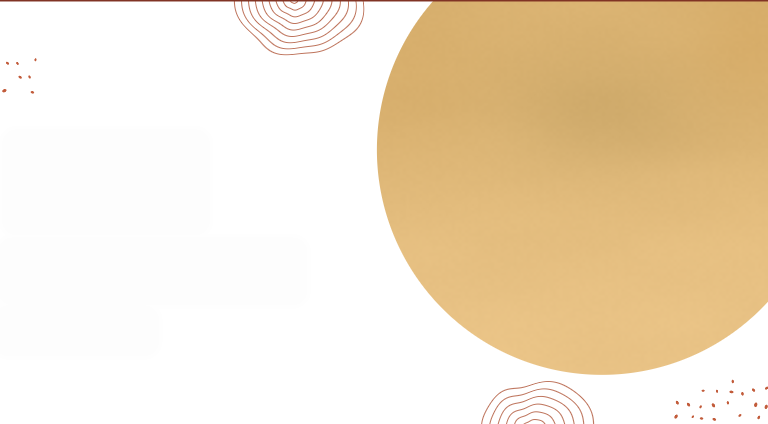
A WebGL 2 fragment shader for this background:

```glsl
#version 300 es
precision highp float;
// A large golden disc on white, with hand-drawn contour rings and scattered specks.

#define DISC_CENTER vec2(1.4196, 0.6466)
#define DISC_RADIUS 0.5307
#define LINE_HALF 0.0012
#define SPECK_CELL 0.031
#define SPECK_SIZE 0.0043
#define SPECK_DENSITY 0.85
#define RING_WOBBLE 0.035
#define RUST vec3(0.70, 0.36, 0.25)
#define TOP_RULE vec3(0.50, 0.20, 0.14)

uniform vec2 u_resolution;
out vec4 fragColor;

float hash(vec2 p) {
  return fract(sin(dot(p, vec2(127.1, 311.7))) * 43758.5453);
}

float noise(vec2 p) {
  vec2 i = floor(p), f = fract(p);
  f = f * f * (3.0 - 2.0 * f);
  return mix(mix(hash(i), hash(i + vec2(1, 0)), f.x),
             mix(hash(i + vec2(0, 1)), hash(i + vec2(1, 1)), f.x), f.y);
}

// Smooth coverage of a signed distance, one pixel wide
float cover(float d, float px) {
  return clamp(0.5 - d / px, 0.0, 1.0);
}

float roundedBox(vec2 p, vec2 halfSize, float radius) {
  vec2 q = abs(p) - halfSize + radius;
  return length(max(q, 0.0)) + min(max(q.x, q.y), 0.0) - radius;
}

// Soft round falloff used for the stains on the disc
float glow(vec2 p, vec2 size) {
  p /= size;
  return exp(-dot(p, p));
}

// Concentric wobbly outlines
float rings(vec2 p, float count, float spacing, float seed, float px) {
  float r = length(p);
  float a = atan(p.y, p.x);
  float c = cos(a);
  float shape = 1.0 + 0.185 * c * c + 0.095 * c;
  shape += RING_WOBBLE * (sin(4.0 * a + seed + r * 14.0)
                        + 0.6 * sin(7.0 * a - seed * 2.0 + r * 30.0));
  float k = r / (shape * spacing);
  float d = abs(fract(k) - 0.5) * spacing * shape;
  return cover(d - LINE_HALF, px) * step(k, count);
}

// Jittered specks kept inside an ellipse
float specks(vec2 p, vec2 center, vec2 radii, float seed, float px) {
  vec2 cell = floor(p / SPECK_CELL);
  vec2 key = cell + seed;
  vec2 jitter = vec2(hash(key), hash(key + 17.3));
  vec2 spot = (cell + 0.22 + 0.56 * jitter) * SPECK_CELL;
  float inside = step(length((spot - center) / radii), 1.0);
  float present = step(hash(key + 41.9), SPECK_DENSITY);
  float turn = 6.2832 * hash(key + 73.1);
  vec2 axis = vec2(cos(turn), sin(turn));
  vec2 q = p - spot;
  q = vec2(dot(q, axis), dot(q, vec2(-axis.y, axis.x)) * 1.45);
  float size = SPECK_SIZE * mix(0.75, 1.25, hash(key + 9.7));
  return cover(length(q) - size, px) * inside * present;
}

// Warm watercolour wash, lighter towards the bottom
vec3 discColor(vec2 p) {
  vec3 col = mix(vec3(0.915, 0.765, 0.525), vec3(0.855, 0.700, 0.445),
                 smoothstep(0.15, 0.90, p.y));
  col -= vec3(0.045, 0.035, 0.030) * glow(p - vec2(1.42, 0.73), vec2(0.24, 0.15));
  col -= vec3(0.015, 0.025, 0.035) * glow(p - vec2(1.78, 0.90), vec2(0.14, 0.14));
  col -= vec3(0.015, 0.020, 0.025) * glow(p - vec2(0.95, 0.85), vec2(0.18, 0.22));
  float mottling = noise(p * vec2(5.0, 12.0)) - 0.5;
  float grain = noise(p * 130.0) - 0.5;
  return col + 0.014 * mottling + 0.008 * grain;
}

void main() {
  vec2 p = gl_FragCoord.xy / u_resolution.y;
  float px = 1.0 / u_resolution.y;

  // White paper with a barely visible stepped patch
  float patchDist = roundedBox(p - vec2(0.25, 0.57), vec2(0.25, 0.13), 0.04);
  patchDist = min(patchDist, roundedBox(p - vec2(0.36, 0.36), vec2(0.37, 0.085), 0.04));
  patchDist = min(patchDist, roundedBox(p - vec2(0.18, 0.22), vec2(0.20, 0.065), 0.04));
  vec3 col = vec3(1.0 - 0.007 * cover(patchDist, 0.015));

  // Disc
  col = mix(col, discColor(p), cover(length(p - DISC_CENTER) - DISC_RADIUS, px));

  // Contour rings at the top and bottom edges
  float lines = rings(p - vec2(0.693, 1.0), 9.0, 0.0150, 0.7, px);
  lines = max(lines, rings(p - vec2(1.259, -0.0165), 7.0, 0.0175, 2.4, px));
  col = mix(col, RUST, lines * 0.85);

  // Specks at the left edge and the lower right corner
  float dots = specks(p, vec2(0.030, 0.825), vec2(0.085, 0.052), 3.0, px);
  dots = max(dots, specks(p, vec2(1.715, 0.040), vec2(0.148, 0.062), 8.0, px));
  col = mix(col, RUST + vec3(0.06, 0.0, -0.02), dots);

  // Dark rule along the top
  col = mix(col, TOP_RULE, cover(0.9965 - p.y, px));

  fragColor = vec4(col, 1.0);
}
```
